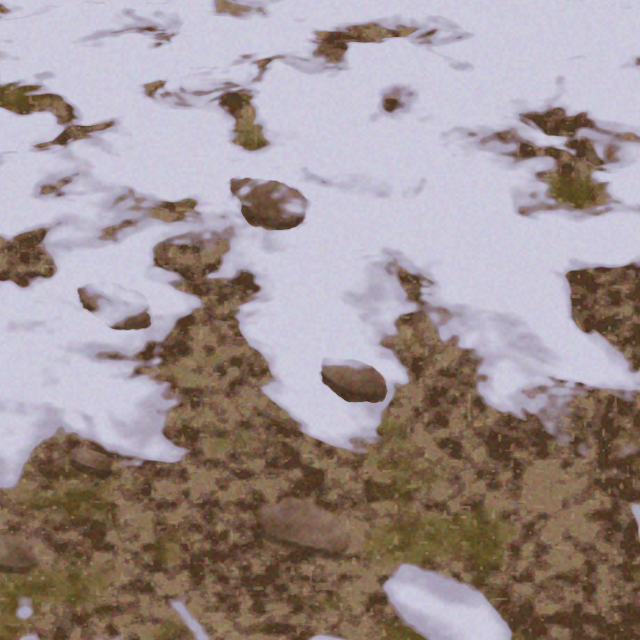
This texture is drawn by a WebGL 1 fragment shader. Its source:

```glsl
precision highp float;
// Patchy melting snow over brown stony soil, seen at a slant.
// A perspective-stretched fractal noise, biased by height, gives the snow depth;
// finer noises colour the soil, and a loop scatters a few flat stones.
uniform vec2 u_resolution;

const vec3 SNOW_BRIGHT = vec3(0.80, 0.79, 0.86);
const vec3 SNOW_SHADE = vec3(0.66, 0.63, 0.71);
const vec3 THAW_RIM = vec3(0.55, 0.44, 0.49);
const vec3 SOIL_DARK = vec3(0.31, 0.22, 0.15);
const vec3 SOIL_MID = vec3(0.44, 0.33, 0.26);
const vec3 SOIL_LIGHT = vec3(0.55, 0.45, 0.35);
const vec3 STRAW = vec3(0.68, 0.58, 0.48);
const vec3 MOSS = vec3(0.39, 0.34, 0.14);
const vec3 STONE = vec3(0.53, 0.42, 0.36);

float hash(vec2 p) {
  vec3 a = fract(vec3(p.xyx) * 0.1031);
  a += dot(a, a.yzx + 33.33);
  return fract((a.x + a.y) * a.z);
}

float noise(vec2 p) {
  vec2 cell = floor(p);
  vec2 f = fract(p);
  f = f * f * (3.0 - 2.0 * f);
  float low = mix(hash(cell), hash(cell + vec2(1.0, 0.0)), f.x);
  float high = mix(hash(cell + vec2(0.0, 1.0)), hash(cell + vec2(1.0)), f.x);
  return mix(low, high, f.y);
}

float fbm(vec2 p) {
  float sum = 0.0;
  float weight = 0.533;
  for (int i = 0; i < 4; i++) {
    sum += weight * noise(p);
    p = mat2(0.96, 0.28, -0.28, 0.96) * p * 2.03 + 17.3;
    weight *= 0.5;
  }
  return sum;
}

// Ground coordinates: features shrink and flatten towards the top.
vec2 groundPlane(vec2 uv) {
  float nearness = 1.0 / (1.9 - uv.y);
  vec2 ground = vec2((uv.x - 0.5) * 9.0, 20.0) * nearness;
  ground.y += 0.3 * ground.x * (1.0 - uv.y);
  return ground + 40.0;
}

// Snow depth: positive where snow lies, negative on bare soil.
float snowDepth(vec2 uv) {
  vec2 ground = groundPlane(uv);
  vec2 warp = vec2(noise(ground * 1.7 + 5.0), noise(ground * 1.7 + 91.0)) - 0.5;
  float tufts = noise(uv * vec2(65.0, 95.0)) - 0.5;
  float bias = 0.39 * (uv.y - 0.5) + 0.03;
  return fbm(ground + 0.5 * warp) - 0.5 + bias + tufts * mix(0.02, 0.08, uv.y);
}

vec3 soilColor(vec2 uv) {
  float clods = fbm(uv * vec2(52.0, 62.0)) - 0.5;
  float hollows = fbm(uv * 9.0 + 30.0) - 0.5;
  float tone = 0.5 + 1.8 * clods + 0.8 * hollows;
  vec3 color = mix(SOIL_DARK, SOIL_MID, smoothstep(0.15, 0.5, tone));
  color = mix(color, SOIL_LIGHT, smoothstep(0.5, 0.8, tone));
  float moss = smoothstep(0.53, 0.75, fbm(uv * vec2(8.0, 13.0) + 70.0));
  color = mix(color, MOSS, 0.6 * moss);
  float flecks = smoothstep(0.76, 0.95, noise(uv * vec2(105.0, 125.0) + 9.0));
  return mix(color, STRAW, 0.45 * flecks);
}

// Soft lumpy ellipse: 1 inside, 0 outside.
float stoneMask(vec2 offset, vec2 radius, float lumps) {
  return 1.0 - smoothstep(0.85, 1.1, length(offset / radius) + 0.7 * lumps);
}

void main() {
  vec2 uv = gl_FragCoord.xy / u_resolution.y;
  float depth = snowDepth(uv);
  vec3 ground = soilColor(uv);

  // Flat stones, lit from above, with a dark gap beneath
  float lumps = fbm(uv * 22.0 + 50.0) - 0.5;
  for (int i = 0; i < 6; i++) {
    float id = float(i) + 3.0;
    vec2 center = vec2(hash(vec2(id, 1.7)), 0.1 + 0.65 * hash(vec2(id, 8.3)));
    vec2 radius = vec2(1.0, 0.5) * mix(0.03, 0.08, hash(vec2(id, 4.9)));
    vec2 offset = uv - center;
    offset.y += 0.25 * offset.x;
    float body = stoneMask(offset, radius, lumps);
    float gap = stoneMask(offset + vec2(0.0, 0.014), radius, lumps);
    float light = smoothstep(-1.0, 0.6, offset.y / radius.y + 3.0 * lumps);
    ground = mix(ground, SOIL_DARK * 0.85, 0.75 * gap);
    ground = mix(ground, mix(SOIL_MID, STONE, light) + 0.25 * lumps, 0.85 * body);
    depth -= 0.2 * max(body, gap);
  }

  // Snow thins to a mauve rim, blurrier with distance
  float blur = mix(0.016, 0.035, uv.y);
  float cover = smoothstep(-blur, blur, depth);
  float drift = fbm(uv * vec2(13.0, 24.0) + 12.0) - 0.5;
  float thickness = smoothstep(0.0, 0.13, depth + 0.12 * drift);
  vec3 snow = mix(SNOW_SHADE, SNOW_BRIGHT, thickness);
  vec3 color = mix(ground, snow, cover);
  color = mix(color, THAW_RIM, 1.6 * cover * (1.0 - cover));

  // Fine tinted grain
  vec2 grainPos = uv * 230.0;
  vec3 grain = vec3(noise(grainPos), noise(grainPos + 57.0), noise(grainPos + 113.0));
  color += (grain - 0.5) * mix(0.09, 0.05, cover);
  gl_FragColor = vec4(clamp(color, 0.0, 1.0), 1.0);
}
```
